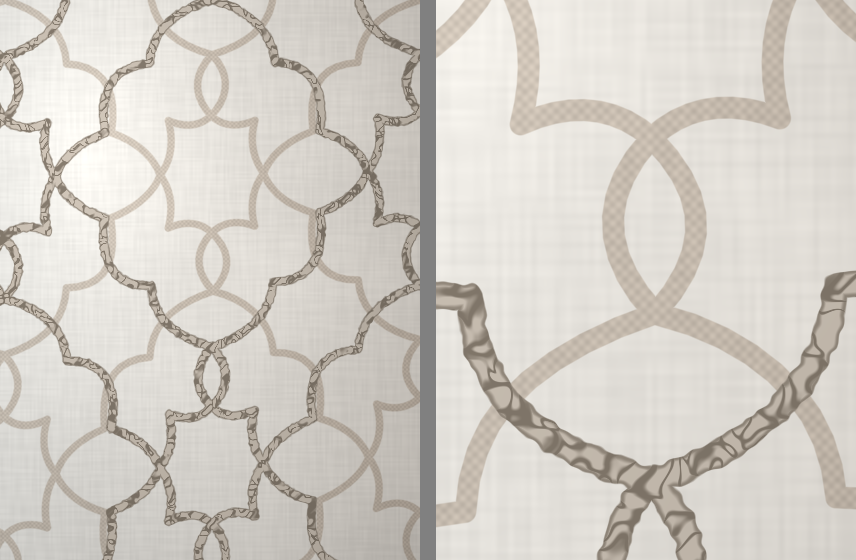
Left, the full canvas; right, a detail of the centre.
Give the GLSL for this pattern, as a Shadertoy shader.

```glsl
// Woven fabric with two interlaced ogee trellises, one pale and one scribbled dark.

const vec2 HALF_CELL = vec2(2.85, 4.0);
const float CANVAS_HEIGHT = 7.68;

float hash(vec2 p) {
    vec3 q = fract(vec3(p.xyx) * 0.1031);
    q += dot(q, q.yzx + 33.33);
    return fract((q.x + q.y) * q.z);
}

float noise(vec2 p) {
    vec2 i = floor(p), f = fract(p);
    f = f * f * (3.0 - 2.0 * f);
    return mix(mix(hash(i), hash(i + vec2(1, 0)), f.x),
               mix(hash(i + vec2(0, 1)), hash(i + vec2(1, 1)), f.x), f.y);
}

float segmentDistance(vec2 p, vec2 a, vec2 b) {
    vec2 ab = b - a;
    return length(p - a - ab * clamp(dot(p - a, ab) / dot(ab, ab), 0.0, 1.0));
}

// Distance to a quadratic Bezier curve, walked in short chords
float curveDistance(vec2 p, vec2 a, vec2 control, vec2 b) {
    float d = 1e3;
    vec2 start = a;
    for (int i = 1; i <= 9; i++) {
        float t = float(i) / 9.0;
        vec2 end = mix(mix(a, control, t), mix(control, b, t), t);
        d = min(d, segmentDistance(p, start, end));
        start = end;
    }
    return d;
}

// Strands in one quadrant around a star cell
float strands(vec2 p) {
    vec2 starTop = vec2(0.0, 0.80), starCorner = vec2(0.59, 0.73);
    vec2 lensTop = vec2(0.0, 1.62), shoulder = vec2(0.85, 2.49), cusp = vec2(1.47, 3.43);
    float d = curveDistance(p, starTop, vec2(0.24, 0.58), starCorner);
    d = min(d, curveDistance(p, starCorner, vec2(0.48, 0.32), vec2(0.71, 0.0)));
    d = min(d, curveDistance(p, starTop, vec2(0.38, 1.21), lensTop));
    d = min(d, curveDistance(p, lensTop, vec2(0.80, 1.85), shoulder));
    d = min(d, curveDistance(p, shoulder, vec2(1.60, 2.50), cusp));
    return min(d, curveDistance(p, cusp, vec2(2.00, 3.62), vec2(2.14, 4.0)));
}

// Mirrored, half-drop repeat of the strands
float trellis(vec2 p) {
    vec2 q = abs(mod(p + HALF_CELL, 2.0 * HALF_CELL) - HALF_CELL);
    return min(strands(q), strands(HALF_CELL - q));
}

void mainImage(out vec4 fragColor, in vec2 fragCoord) {
    vec2 uv = fragCoord / iResolution.xy;
    vec2 p = fragCoord / iResolution.y * CANVAS_HEIGHT;
    float pixel = CANVAS_HEIGHT / iResolution.y;

    // Cloth hangs slightly askew towards the bottom
    vec2 cloth = p - vec2(2.91, 1.30);
    cloth.y -= 0.008 * (CANVAS_HEIGHT - p.y) * cloth.x;
    cloth += 0.03 * (vec2(noise(p * 1.3), noise(p * 1.3 + 17.0)) - 0.5);

    // Light falls from the upper left, with a warmer right side
    float light = 1.0 - 0.29 * length(uv - vec2(0.2, 0.72));
    light += 0.03 * (noise(p * 0.8 + 5.0) - 0.5);
    vec3 color = light * mix(vec3(1.0, 0.995, 0.975), vec3(1.01, 0.985, 0.95), uv.x);

    // Linen threads
    float warp = noise(p * vec2(38.0, 3.0)) - 0.5;
    float weft = noise(p * vec2(3.0, 38.0) + 9.0) - 0.5;
    color *= 1.0 + 0.035 * warp + 0.03 * weft;

    // Pale trellis with a fine twill
    float paleDistance = trellis(cloth - vec2(HALF_CELL.x, 0.0));
    float pale = 1.0 - smoothstep(-pixel, pixel, paleDistance - 0.05);
    float twill = sin(p.x * 110.0) * sin(p.y * 110.0);
    vec3 paleTint = vec3(0.86, 0.825, 0.79) * (1.0 + 0.045 * twill);
    color *= mix(vec3(1.0), paleTint, pale);

    // Dark trellis filled with curling stitches
    float ragged = 0.022 * (noise(p * 22.0) - 0.5);
    float darkDistance = trellis(cloth) + ragged;
    float dark = 1.0 - smoothstep(-pixel, pixel, darkDistance - 0.062);
    float curl = abs(noise(p * 15.0 + 2.0 * noise(p * 9.0)) - 0.5);
    float stitch = 1.0 - smoothstep(0.04, 0.19, curl);
    stitch = max(stitch, 0.75 * smoothstep(0.035, 0.055, darkDistance));
    vec3 thread = mix(vec3(0.79, 0.75, 0.70), vec3(0.51, 0.47, 0.42), stitch);
    color = mix(color, thread * (0.3 + 0.75 * light), dark);

    fragColor = vec4(clamp(color, 0.0, 1.0), 1.0);
}
```
